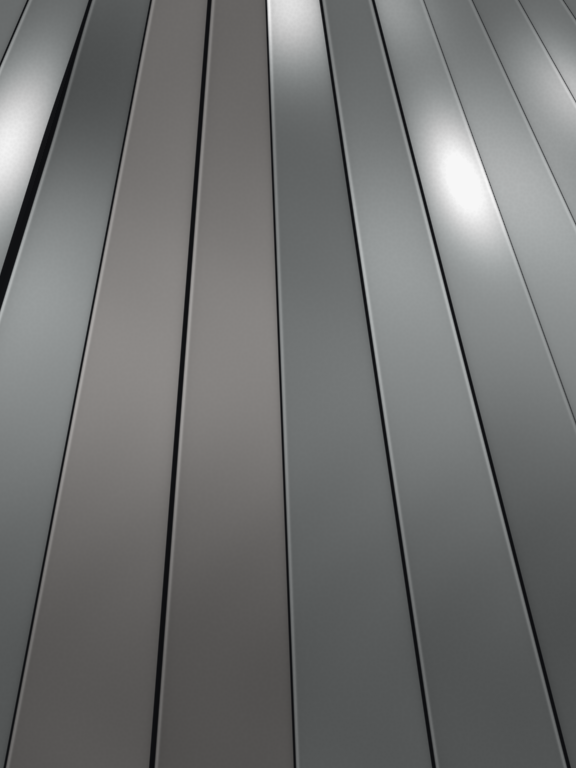
Write a WebGL 2 fragment shader that draws this texture.

```glsl
#version 300 es
precision highp float;
// Satin grey metal boards fanning towards the viewer, split by dark seams.
// Each seam is a straight line whose two ends follow a quadratic in its index;
// soft lamp reflections are placed in board coordinates and cut off per board.
uniform vec2 u_resolution;
out vec4 fragColor;

// Horizontal place of seam i at depth v (0 = far top, 1 = near bottom)
float seamX(float i, float v) {
    float far = 0.462 + i * (0.0964 - 0.00174 * i);
    float near = 0.512 + i * (0.245 - 0.0035 * i);
    return mix(far, near, v);
}

// Half width of the open gap; a few boards sit further apart
float gapWidth(float i, float v) {
    float w = i > 2.5 ? 0.0011 : 0.0017;
    if (i == -3.0) w = 0.0035 + 0.007 * smoothstep(0.0, 0.2, v);
    if (i == -1.0) w = 0.0042;
    if (i == 1.0 || i == 2.0) w = 0.0028;
    return w * mix(0.8, 1.1, v);
}

// Soft elliptical reflection, limited to boards first..last
float glow(vec2 q, vec2 centre, vec2 radius, float first, float last) {
    float board = floor(q.x);
    vec2 d = (q - centre) / radius;
    return board < first || board > last ? 0.0 : exp(-dot(d, d));
}

vec2 hash2(vec2 c) {
    return fract(sin(vec2(dot(c, vec2(127.1, 311.7)), dot(c, vec2(269.5, 183.3)))) * 4375.85);
}

// Distance to the nearest scattered point: the grain of the coating
float cells(vec2 p) {
    vec2 c = floor(p);
    float d = 1.5;
    for (int y = -1; y <= 1; y++)
        for (int x = -1; x <= 1; x++) {
            vec2 n = c + vec2(x, y);
            d = min(d, distance(p, n + hash2(n)));
        }
    return d;
}

void main() {
    vec2 uv = gl_FragCoord.xy / u_resolution;
    float v = 1.0 - uv.y;
    float aa = 1.0 / u_resolution.x;

    // Boards and their seams
    vec2 q = vec2(0.0, v);
    float gap = 0.0, shade = 0.0, rim = 0.0;
    for (float i = -5.0; i < 8.0; i++) {
        float left = seamX(i, v), right = seamX(i + 1.0, v);
        if (uv.x >= left && uv.x < right) q.x = i + (uv.x - left) / (right - left);
        float d = uv.x - left;
        float w = gapWidth(i, v);
        float depth = i > 2.5 ? 0.5 : 0.93;
        gap = max(gap, depth * (1.0 - smoothstep(w - aa, w + aa, abs(d))));
        shade += 0.22 * depth * exp(-abs(d) / (w + 0.003));
        float side = i > 1.5 ? -1.0 : 1.0;
        float e = (d * side - w - 0.0035) / (0.002 + 0.6 * aa);
        rim += (i > 2.5 ? 0.08 : 0.16) * exp(-e * e);
    }
    float board = floor(q.x);

    // Broad sheen along the depth, darkening towards the viewer
    float mid = (v - 0.45) / 0.22;
    float tone = 0.40 + 0.13 * exp(-mid * mid) - 0.075 * smoothstep(0.5, 0.92, v);
    tone += 0.012 * sin(board * 2.4 + 1.0);
    tone += 0.012 * (fract(q.x) - 0.5);
    tone -= 0.10 * glow(q, vec2(-2.5, 0.11), vec2(1.5, 0.13), -3.0, -3.0);
    tone -= 0.09 * glow(q, vec2(0.5, 0.38), vec2(2.0, 0.27), 0.0, 0.0);
    tone -= 0.06 * smoothstep(0.38, 0.6, v) * step(2.0, board) * (1.0 - smoothstep(0.6, 1.0, v));

    // Lamp reflections
    float lamp = 0.52 * glow(q, vec2(-3.5, 0.19), vec2(0.6, 0.11), -4.0, -4.0);
    lamp += 0.09 * glow(q, vec2(-2.7, 0.37), vec2(0.7, 0.13), -3.0, -3.0);
    lamp += 0.48 * glow(q, vec2(0.4, 0.0), vec2(0.9, 0.09), 0.0, 0.0);
    lamp += 0.12 * glow(q, vec2(1.4, 0.31), vec2(1.0, 0.13), 1.0, 1.0);
    lamp += 0.40 * glow(q, vec2(2.6, 0.235), vec2(0.45, 0.08), 2.0, 2.0);
    lamp += 0.20 * glow(q, vec2(2.3, 0.0), vec2(0.8, 0.07), 2.0, 3.0);
    lamp += 0.24 * glow(q, vec2(3.2, 0.23), vec2(1.6, 0.13), 2.0, 8.0);
    lamp += 0.30 * glow(q, vec2(5.1, 0.12), vec2(0.9, 0.07), 4.0, 8.0);

    // Coating: faint drift plus grain that shows most in the light
    float drift = sin(uv.x * 23.0 + 3.0 * sin(v * 9.0)) * sin(v * 17.0 + uv.x * 5.0);
    float grain = cells(uv * vec2(150.0, 200.0)) - 0.45;
    tone += lamp + 0.005 * drift + (0.008 + 0.05 * lamp) * grain;

    // Warm boards left of centre, cooler ones elsewhere
    vec3 warm = vec3(1.02, 1.0, 0.985), cool = vec3(0.975, 1.0, 1.0);
    bool isWarm = board == -1.0 || board == -2.0;
    vec3 tint = mix(isWarm ? warm : cool, vec3(1.0), smoothstep(0.1, 0.4, lamp));
    vec3 color = tone * tint * (1.0 - min(shade, 0.5)) + rim * (0.4 + tone);
    color = mix(color, vec3(0.035, 0.037, 0.045), gap);
    fragColor = vec4(clamp(color, 0.0, 0.97), 1.0);
}
```
